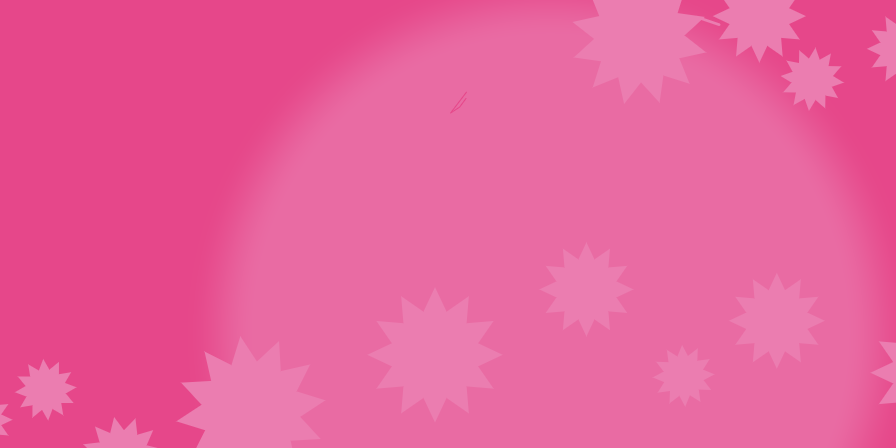
Write a WebGL 1 fragment shader that draws this background.

```glsl
precision highp float;

uniform vec2 u_resolution;

const float PI = 3.14159265;
const float STAR_POINTS = 12.0;
const float VALLEY_RATIO = 0.66;
const int STAR_COUNT = 13;

const vec3 DEEP_PINK = vec3(0.902, 0.28, 0.54);
const vec3 GLOW_PINK = vec3(0.914, 0.42, 0.64);
const vec3 STAR_PINK = vec3(0.922, 0.49, 0.69);

// Signed distance to a star's edges, folded into half of one point
float starDistance(vec2 p, float radius, float turn) {
    float halfSector = PI / STAR_POINTS;
    float angle = atan(p.y, p.x) - turn;
    angle = abs(mod(angle + halfSector, 2.0 * halfSector) - halfSector);
    vec2 folded = length(p) * vec2(cos(angle), sin(angle));
    vec2 tip = vec2(radius, 0.0);
    vec2 valley = VALLEY_RATIO * radius * vec2(cos(halfSector), sin(halfSector));
    vec2 edge = normalize(valley - tip);
    return dot(folded - tip, vec2(edge.y, -edge.x));
}

float segmentDistance(vec2 p, vec2 a, vec2 b) {
    vec2 ab = b - a;
    float t = clamp(dot(p - a, ab) / dot(ab, ab), 0.0, 1.0);
    return length(p - a - t * ab);
}

// Antialiased coverage of a signed distance
float coverage(float d, float pixel) {
    return clamp(0.5 - d / pixel, 0.0, 1.0);
}

// Soft disc that fades between two radii
float softDisc(vec2 p, vec2 center, float inner, float outer) {
    return 1.0 - smoothstep(inner, outer, length(p - center));
}

// Union of all stars: center, radius, turn
float starField(vec2 p, float pixel) {
    vec4 stars[STAR_COUNT];
    // Upper right cluster
    stars[0] = vec4(1.427, 0.917, 0.153, 0.30);
    stars[1] = vec4(1.695, 0.964, 0.104, 0.0);
    stars[2] = vec4(1.813, 0.823, 0.071, 0.42);
    stars[3] = vec4(2.018, 0.891, 0.083, 0.0);
    // Lower right cluster
    stars[4] = vec4(1.309, 0.354, 0.105, 0.0);
    stars[5] = vec4(0.971, 0.208, 0.151, 0.0);
    stars[6] = vec4(1.734, 0.284, 0.107, 0.0);
    stars[7] = vec4(1.526, 0.161, 0.069, 0.05);
    stars[8] = vec4(2.083, 0.168, 0.140, 0.0);
    // Lower left cluster
    stars[9] = vec4(0.102, 0.130, 0.069, 0.08);
    stars[10] = vec4(0.560, 0.083, 0.168, 0.14);
    stars[11] = vec4(0.273, -0.021, 0.092, 0.20);
    stars[12] = vec4(-0.042, 0.063, 0.070, 0.0);

    float cover = 0.0;
    for (int i = 0; i < STAR_COUNT; i++) {
        vec4 star = stars[i];
        float d = starDistance(p - star.xy, star.z, star.w);
        cover = max(cover, coverage(d, pixel));
    }
    return cover;
}

// Two thin strokes that meet at the lower left
float sprigDistance(vec2 p) {
    vec2 root = vec2(1.006, 0.748);
    vec2 fork = vec2(1.026, 0.761);
    float stem = segmentDistance(p, root, vec2(1.041, 0.794));
    float branch = min(segmentDistance(p, root, fork),
                       segmentDistance(p, fork, vec2(1.040, 0.780)));
    return min(stem, branch) - 0.0012;
}

void main() {
    // Canvas height is one unit
    vec2 p = gl_FragCoord.xy / u_resolution.y;
    float pixel = 1.0 / u_resolution.y;

    // Background and large glow
    float glow = softDisc(p, vec2(1.229, 0.258), 0.655, 0.815);
    vec3 color = mix(DEEP_PINK, GLOW_PINK, glow);

    // Small sprig
    color = mix(color, DEEP_PINK, coverage(sprigDistance(p), pixel));

    // Stars and the sliver joining two of them
    float sliver = segmentDistance(p, vec2(1.555, 0.962), vec2(1.605, 0.945)) - 0.003;
    float starCover = max(starField(p, pixel), coverage(sliver, pixel));
    color = mix(color, STAR_PINK, starCover);

    gl_FragColor = vec4(color, 1.0);
}
```
